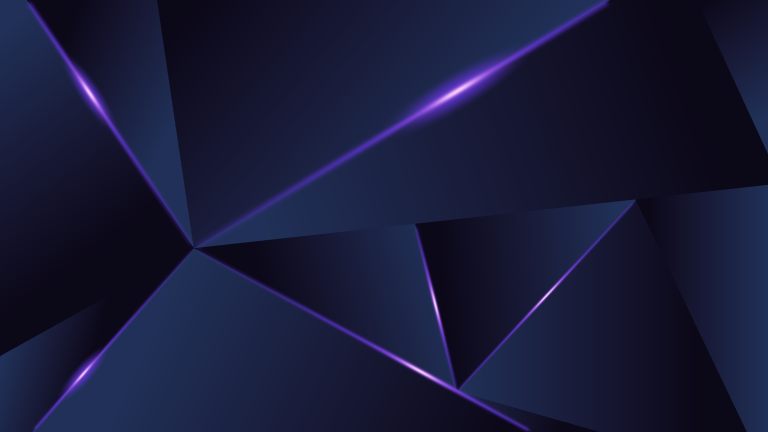
This background is drawn by a WebGL 2 fragment shader. Its source:

```glsl
#version 300 es
precision highp float;
// Dark blue folded facets with glowing violet seams and lens-shaped flares.

uniform vec2 u_resolution;
out vec4 fragColor;

// Canvas is 16 by 9 units, origin at the lower left.
const vec2 CANVAS = vec2(16.0, 9.0);
const vec3 SHADOW = vec3(0.045, 0.030, 0.095);
const vec3 MIDTONE = vec3(0.095, 0.105, 0.220);
const vec3 LIT = vec3(0.125, 0.190, 0.345);
const vec3 VIOLET = vec3(0.36, 0.20, 0.82);
const vec3 ORCHID = vec3(0.72, 0.36, 0.98);
const vec3 HOT = vec3(1.0, 0.86, 0.96);
const float BEAM_FADE = 0.52; // reach of a beam, as a share of its length

// Corners of the folds
const vec2 HUB = vec2(4.04, 3.83);
const vec2 TOP_A = vec2(0.56, 9.0);
const vec2 TOP_B = vec2(3.27, 9.0);
const vec2 TOP_C = vec2(12.71, 9.0);
const vec2 TOP_D = vec2(14.52, 9.0);
const vec2 RIGHT_HIGH = vec2(16.0, 5.79);
const vec2 RIGHT_LOW = vec2(16.0, 5.15);
const vec2 RIDGE_A = vec2(8.65, 4.33);
const vec2 RIDGE_B = vec2(13.25, 4.83);
const vec2 VALLEY = vec2(9.52, 0.85);
const vec2 BASE_A = vec2(0.67, 0.0);
const vec2 BASE_B = vec2(11.08, 0.0);
const vec2 BASE_C = vec2(12.5, 0.0);
const vec2 BASE_D = vec2(15.56, 0.0);
const vec2 LEFT_LOW = vec2(0.0, 1.58);

// Signed distance to the line a-b, positive on the right of its direction
float lineSide(vec2 p, vec2 a, vec2 b) {
    vec2 d = normalize(b - a);
    return (p.x - a.x) * d.y - (p.y - a.y) * d.x;
}

// Smooth mask of the half plane on the right of a-b
float rightOf(vec2 p, vec2 a, vec2 b) {
    float pixel = CANVAS.y / u_resolution.y;
    return clamp(0.5 + lineSide(p, a, b) / pixel, 0.0, 1.0);
}

// Linear shade from a dark point to a lit point
vec3 facet(vec2 p, vec2 dark, vec2 lit) {
    vec2 d = lit - dark;
    float t = clamp(dot(p - dark, d) / dot(d, d), 0.0, 1.0);
    vec3 low = mix(SHADOW, MIDTONE, min(2.0 * t, 1.0));
    return mix(low, LIT, max(2.0 * t - 1.0, 0.0));
}

// Seam from a to b with a flare at fraction "at"; flare holds its half sizes
vec3 addBeam(vec3 base, vec2 p, vec2 a, vec2 b, float at, vec2 flare, float width) {
    float len = length(b - a);
    float along = dot(p - a, (b - a) / len);
    float across = lineSide(p, a, b);
    float s = along - at * len;
    float ends = smoothstep(0.0, 0.15, along) * smoothstep(0.0, 0.15, len - along);
    float reach = exp(-pow(s / (BEAM_FADE * len), 2.0)) * ends;
    float seam = exp(-pow(across / width, 2.0));
    float lens = smoothstep(1.0, 0.15, length(vec2(s, across) / flare));
    float glow = exp(-pow(s / (0.55 * flare.x), 2.0));
    float spark = exp(-pow(s / (0.25 * flare.x), 2.0));
    vec3 c = mix(base, VIOLET, max(0.9 * seam * reach, 0.85 * lens));
    c = mix(c, ORCHID, seam * glow * 0.85);
    return mix(c, HOT, exp(-pow(across / (0.7 * width), 2.0)) * spark * 0.9);
}

void main() {
    vec2 p = gl_FragCoord.xy / u_resolution * CANVAS;

    // Left facets
    vec3 c = facet(p, vec2(2.9, 4.5), vec2(0.0, 8.4));
    c = mix(c, facet(p, vec2(1.3, 8.2), vec2(3.9, 7.0)), rightOf(p, TOP_A, HUB) * 0.0
        + 1.0 - rightOf(p, TOP_A, HUB));
    c = mix(c, facet(p, vec2(1.7, 0.8), vec2(0.0, 1.3)), rightOf(p, LEFT_LOW, HUB));
    c = mix(c, facet(p, vec2(10.2, -0.4), vec2(3.4, 2.8)), rightOf(p, BASE_A, HUB));

    // Lower right facets, all above the long falling seam
    float aboveSeam = rightOf(p, BASE_B, HUB);
    c = mix(c, facet(p, vec2(5.4, 3.2), vec2(8.9, 4.2)), aboveSeam * rightOf(p, HUB, TOP_B));
    c = mix(c, facet(p, vec2(9.2, 3.0), vec2(13.0, 3.3)), aboveSeam * rightOf(p, VALLEY, RIDGE_A));
    c = mix(c, facet(p, vec2(14.5, 2.0), vec2(9.6, 2.0)), aboveSeam * rightOf(p, VALLEY, RIDGE_B));
    c = mix(c, facet(p, vec2(11.8, 0.3), vec2(9.0, 0.9)), aboveSeam * rightOf(p, VALLEY, BASE_C));
    c = mix(c, facet(p, vec2(13.5, 3.0), vec2(16.0, 3.0)), rightOf(p, BASE_D, RIDGE_B));

    // Upper right facets
    float upper = rightOf(p, HUB, TOP_B);
    c = mix(c, facet(p, vec2(14.2, 7.4), vec2(5.4, 4.2)), upper * rightOf(p, RIGHT_LOW, HUB));
    c = mix(c, facet(p, vec2(4.2, 9.0), vec2(8.8, 5.0)), upper * rightOf(p, TOP_C, HUB));
    c = mix(c, facet(p, vec2(14.7, 9.0), vec2(16.3, 6.8)), rightOf(p, RIGHT_HIGH, TOP_D));

    // Glowing seams
    c = addBeam(c, p, TOP_A, HUB, 0.375, vec2(1.1, 0.25), 0.055);
    c = addBeam(c, p, HUB, TOP_C, 0.632, vec2(1.95, 0.42), 0.075);
    c = addBeam(c, p, BASE_A, HUB, 0.315, vec2(0.85, 0.22), 0.035);
    c = addBeam(c, p, HUB, BASE_B, 0.67, vec2(1.5, 0.06), 0.045);
    c = addBeam(c, p, RIDGE_A, VALLEY, 0.48, vec2(1.1, 0.05), 0.035);
    c = addBeam(c, p, RIDGE_B, VALLEY, 0.5, vec2(1.2, 0.04), 0.028);

    fragColor = vec4(c, 1.0);
}
```
